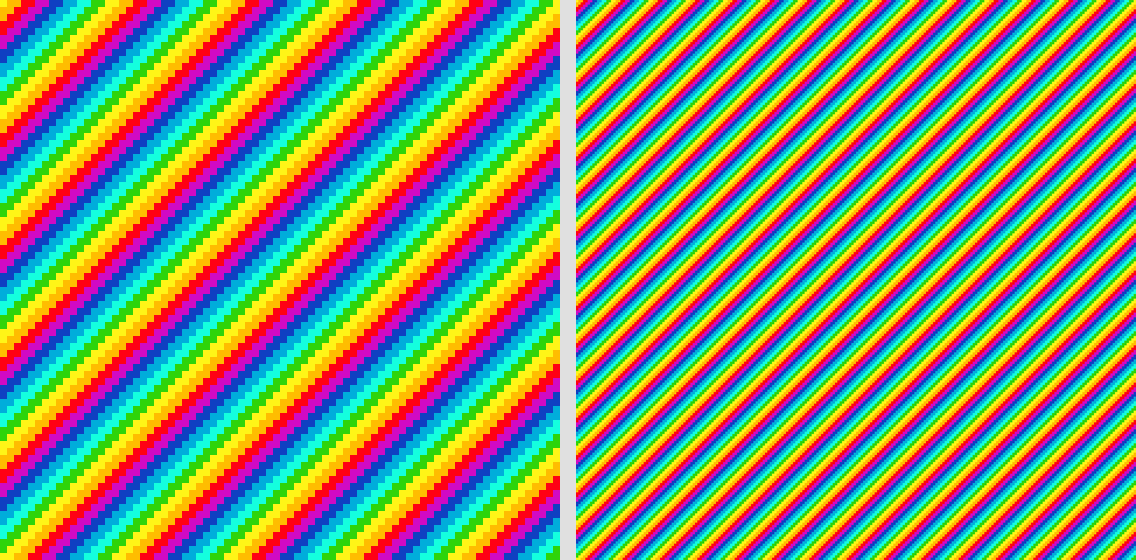
Left: one tile. Right: repeated 3 by 3.
A WebGL 1 fragment shader for this pattern:

```glsl
precision highp float;
// Rainbow of stepped diagonal stripes on an 80 by 80 grid of square cells.
// Eight colours, each two cells wide, shift by one cell per row, giving five
// repeats each way; cell edges are smoothed by the area each pixel covers.

uniform vec2 u_resolution;

vec3 stripeColor(float band) {
  if (band < 0.5) return vec3(1.00, 0.96, 0.09);  // yellow
  if (band < 1.5) return vec3(1.00, 0.74, 0.00);  // orange
  if (band < 2.5) return vec3(1.00, 0.00, 0.08);  // red
  if (band < 3.5) return vec3(0.82, 0.04, 0.77);  // magenta
  if (band < 4.5) return vec3(0.06, 0.25, 0.76);  // blue
  if (band < 5.5) return vec3(0.00, 0.68, 0.86);  // sky
  if (band < 6.5) return vec3(0.08, 1.00, 0.87);  // aqua
  return vec3(0.18, 0.83, 0.04);                  // green
}

// Columns count from the left, rows from the top.
vec3 cellColor(float column, float row) {
  float step16 = mod(column + row + 1.5, 16.0);
  return stripeColor(floor(step16 / 2.0));
}

void main() {
  vec2 uv = gl_FragCoord.xy / u_resolution;
  vec2 p = 80.0 * vec2(uv.x, 1.0 - uv.y);
  vec2 pixel = 80.0 / u_resolution;

  // Cells under the two corners of the pixel, and the share of the second
  vec2 a = floor(p - 0.5 * pixel + 0.001);
  vec2 b = floor(p + 0.5 * pixel - 0.001);
  vec2 share = clamp((p + 0.5 * pixel - b) / pixel, 0.0, 1.0);

  vec3 upper = mix(cellColor(a.x, a.y), cellColor(b.x, a.y), share.x);
  vec3 lower = mix(cellColor(a.x, b.y), cellColor(b.x, b.y), share.x);
  gl_FragColor = vec4(mix(upper, lower, share.y), 1.0);
}
```
